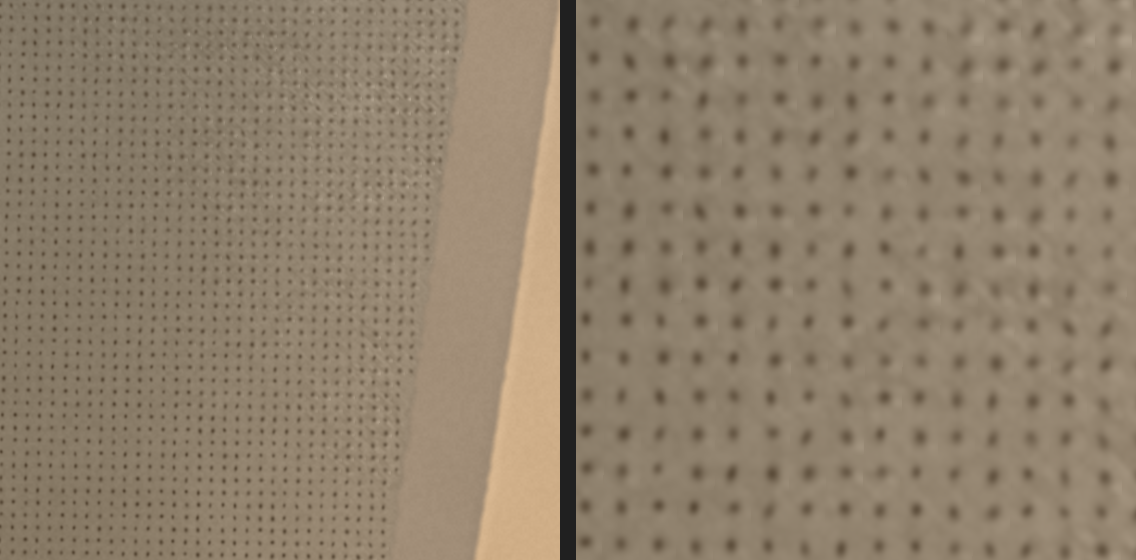
Left: the whole. Right: its middle third, enlarged.
Reproduce this texture procedurally as a WebGL 2 fragment shader.

```glsl
#version 300 es
precision highp float;
// Perforated woven blind seen close up: a slightly skewed grid of small dark
// holes, cut off along a slanted plain hem, beside a warm wall. Each hole is a
// soft ellipse with hashed offset, tilt, size and depth; noise adds cloth wear.
uniform vec2 u_resolution;
out vec4 outColor;

#define PITCH vec2(0.02207, 0.0222)   // hole spacing across and down
#define ANCHOR vec2(0.3446, 0.3464)   // centre of one hole, y down
#define SKEW vec2(0.022, 0.014)       // lean of columns and of rows
#define HOLE_SIZE vec2(0.165, 0.205)  // hole radii in cells
#define JITTER 0.12                   // hole wander in cells
#define HOLE_DEPTH 0.80               // darkness of the deepest holes
#define RELIEF 0.095                  // raised threads, upper right
#define WEAVE 0.085                   // diagonal cloth creases, upper right
#define GRAIN 0.024                   // fine cloth noise
#define SHADING 0.030                 // broad uneven shading

const vec3 CLOTH_SHADE = vec3(0.526, 0.477, 0.402);
const vec3 CLOTH_LIGHT = vec3(0.612, 0.550, 0.468);
const vec3 HEM = vec3(0.640, 0.562, 0.474);
const vec3 WALL = vec3(0.796, 0.676, 0.537);
const vec3 HOLE = vec3(0.270, 0.210, 0.140);

float hash(vec2 p) {
    vec3 q = fract(p.xyx * vec3(0.1031, 0.1030, 0.0973));
    q += dot(q, q.yzx + 33.33);
    return fract((q.x + q.y) * q.z);
}

float noise(vec2 p) {
    vec2 i = floor(p), f = fract(p);
    f = f * f * (3.0 - 2.0 * f);
    return mix(mix(hash(i), hash(i + vec2(1.0, 0.0)), f.x),
               mix(hash(i + vec2(0.0, 1.0)), hash(i + vec2(1.0)), f.x), f.y);
}

float fbm(vec2 p) {
    float sum = 0.0, amp = 0.5;
    for (int i = 0; i < 4; i++) {
        sum += amp * noise(p);
        p = p * 2.03 + 17.0;
        amp *= 0.5;
    }
    return sum;
}

float blob(vec2 d, vec2 size) {
    d /= size;
    return exp(-dot(d, d));
}

// Slanted borders, as x for a given y: end of holes and edge of the wall
float holesEnd(float y) { return 0.836 - 0.141 * y; }
float wallEdge(float y) { return 0.999 - 0.135 * y - 0.016 * y * y; }

// x: hole darkness, y: light raised thread beside the hole
vec2 perforation(vec2 p, float blur) {
    vec2 d = p - ANCHOR;
    vec2 grid = (d + vec2(SKEW.x, -SKEW.y) * d.yx) / PITCH + 0.5;
    vec2 cell = floor(grid);
    vec2 local = fract(grid) - 0.5;
    vec2 centre = p - local * PITCH;
    float inside = step(centre.x, holesEnd(centre.y) - 0.007);

    vec2 rnd = vec2(hash(cell + 71.0), hash(cell + 139.0));
    vec2 q = local - (rnd - 0.5) * JITTER;
    float tilt = (hash(cell + 211.0) - 0.5) * mix(0.4, 1.5, blur);
    q = mat2(cos(tilt), sin(tilt), -sin(tilt), cos(tilt)) * q;

    vec2 size = HOLE_SIZE * (0.85 + 0.30 * rnd) * mix(0.92, 1.15, blur);
    float depth = mix(0.66, 1.0, hash(cell + 307.0)) * mix(1.0, 0.66, blur);
    float thread = blob(local - vec2(0.32, 0.24) * (rnd + 0.4), vec2(0.22, 0.16));
    return vec2(blob(q, size) * depth, thread * rnd.x) * inside;
}

void main() {
    vec2 p = gl_FragCoord.xy / u_resolution;
    p.y = 1.0 - p.y;
    float px = 1.0 / u_resolution.y;
    float hemStart = holesEnd(p.y);
    float edge = wallEdge(p.y) + 0.003 * (noise(vec2(p.y * 55.0, 3.0)) - 0.5);

    // Cloth, lighter toward the hem, with soft uneven shading
    float side = smoothstep(0.15, 0.95, p.x + 0.12 * p.y);
    vec3 color = mix(CLOTH_SHADE, CLOTH_LIGHT, side);
    color += SHADING * (fbm(p * 5.0) - 0.47);
    color += vec3(0.012, 0.0, -0.010) * (p.y - 0.5);

    // Holes fade and blur toward the upper right, where threads stand out
    float blur = smoothstep(0.25, 1.15, p.x + 0.55 * (1.0 - p.y));
    float worn = smoothstep(0.35, 0.65, fbm(p * 12.0 + 9.0));
    vec2 holes = perforation(p, blur);
    color += RELIEF * blur * mix(0.35, 1.0, worn) * holes.y;
    float weave = noise(vec2(p.x + p.y, p.x - p.y + 1.0) * vec2(65.0, 130.0));
    color += WEAVE * blur * mix(0.4, 1.0, worn) * (weave - 0.5);
    color += GRAIN * (noise(p * 150.0 + 31.0) - 0.5);
    color = mix(color, HOLE, HOLE_DEPTH * holes.x);

    // Plain hem with a faint ragged seam
    vec3 hem = HEM * (1.015 - 0.035 * p.y) + 0.02 * (fbm(p * 7.0 + 4.0) - 0.47);
    hem *= 0.97 + 0.03 * smoothstep(0.0, 0.03, edge - p.x);
    float ragged = hemStart + 0.008 * (noise(vec2(p.y * 60.0, 8.0)) - 0.5);
    color = mix(color, hem, smoothstep(-0.006, 0.010, p.x - ragged));
    color *= 1.0 - 0.03 * blob(vec2(p.x - ragged, 0.0), vec2(0.006));

    // Warm wall with a pale rim along the edge
    vec3 wall = WALL + vec3(0.030, 0.012, -0.012) * (p.y - 0.4);
    wall += 0.03 * (fbm(p * 6.0 + 21.0) - 0.47);
    wall += 0.025 * blob(vec2(p.x - edge - 0.008, 0.0), vec2(0.010));
    color = mix(color, wall, smoothstep(-0.005 - px, 0.005 + px, p.x - edge));

    color += 0.6 * GRAIN * (noise(p * 260.0) + noise(p * 120.0) - 1.0);
    outColor = vec4(color, 1.0);
}
```
